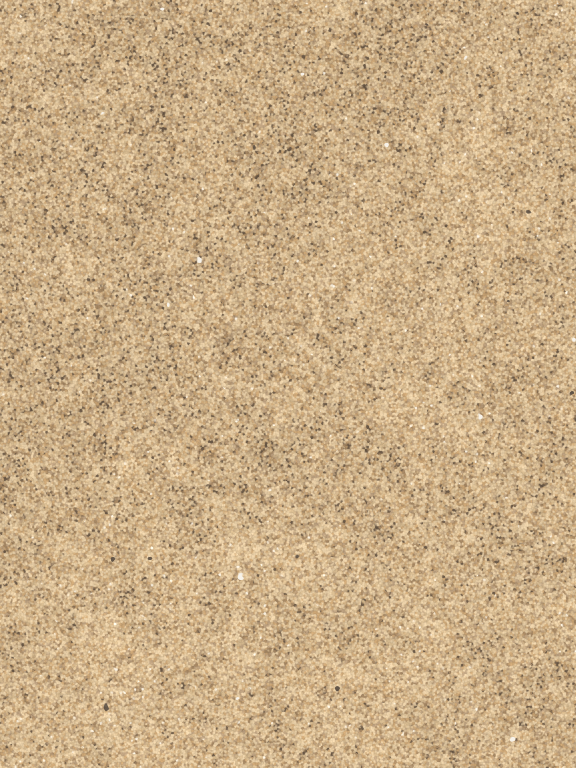
A WebGL 2 fragment shader for this texture:

```glsl
#version 300 es
precision highp float;
// Fine dry sand: a dense jittered field of tiny coloured grains of mixed
// size, blended softly at their borders, with cloudy tone changes over
// larger patches and a thin scatter of white chips and dark specks.

#define GRAIN_ROWS 385.0   // grains along the canvas height
#define GRAIN_SHARPNESS 3.9
#define GRAIN_JITTER 0.05  // brightness change from grain to grain
#define GAP_SHADE 0.14     // darkening away from grain centres
#define PATCH_SORTING 0.32 // how strongly patches gather dark grains
#define PATCH_TONE 0.15    // brightness change of patches
#define SPECK_ROWS 17.0
#define WHITE_CHANCE 0.06
#define DARK_CHANCE 0.05

uniform vec2 u_resolution;
out vec4 fragColor;

// Integer hash giving three values in 0..1 for a cell
vec3 hash3(vec2 cell, uint seed) {
    uvec3 v = uvec3(uvec2(ivec2(cell)), seed) * 1664525u + 1013904u;
    v.x += v.y * v.z;
    v.y += v.z * v.x;
    v.z += v.x * v.y;
    v ^= v >> 16u;
    v.x += v.y * v.z;
    v.y += v.z * v.x;
    v.z += v.x * v.y;
    return vec3(v >> 8u) / 16777216.0;
}

float valueNoise(vec2 p, uint seed) {
    vec2 i = floor(p), f = fract(p);
    f = f * f * (3.0 - 2.0 * f);
    float low = mix(hash3(i, seed).x, hash3(i + vec2(1, 0), seed).x, f.x);
    float high = mix(hash3(i + vec2(0, 1), seed).x, hash3(i + vec2(1, 1), seed).x, f.x);
    return mix(low, high, f.y);
}

// Clouds from broad patches down to small clumps of grains
float patches(vec2 p) {
    return 0.20 * valueNoise(p * 5.0, 11u)
         + 0.16 * valueNoise(p * 13.0 + 3.7, 12u)
         + 0.26 * valueNoise(p * 41.0 + 8.1, 13u)
         + 0.38 * valueNoise(p * 110.0 + 1.3, 14u);
}

// Grain colours ordered from dark minerals to pale quartz
vec3 grainColor(float rank) {
    if (rank < 0.03) return vec3(0.41, 0.34, 0.27);
    if (rank < 0.13) return vec3(0.64, 0.52, 0.38);
    if (rank < 0.26) return vec3(0.73, 0.62, 0.49);
    if (rank < 0.41) return vec3(0.78, 0.635, 0.45);
    if (rank < 0.68) return vec3(0.83, 0.72, 0.555);
    if (rank < 0.992) return vec3(0.90, 0.80, 0.645);
    return vec3(0.99, 0.95, 0.88);
}

// Weighted blend of the nearest grains; dark ones stay small
vec3 sand(vec2 p, float cloud) {
    vec2 q = p * GRAIN_ROWS;
    vec2 base = floor(q);
    vec3 sum = vec3(0.0);
    float total = 0.0, nearest = 4.0;
    for (int y = -1; y <= 1; y++) {
        for (int x = -1; x <= 1; x++) {
            vec2 cell = base + vec2(x, y);
            vec3 place = hash3(cell, 1u);
            vec3 look = hash3(cell, 2u);
            vec2 d = q - cell - place.xy;
            float dist2 = dot(d, d);
            float rank = look.x + PATCH_SORTING * cloud;
            float size = mix(0.4, 2.0, place.z) * mix(0.75, 1.0, step(0.03, rank));
            float weight = size * exp(-GRAIN_SHARPNESS * dist2);
            vec3 color = grainColor(min(rank, 0.991 + step(0.993, look.x) * 0.01));
            sum += weight * color * (1.0 + GRAIN_JITTER * (2.0 * look.y - 1.0));
            total += weight;
            nearest = min(nearest, dist2);
        }
    }
    return sum / total * (1.025 - GAP_SHADE * min(nearest, 0.6));
}

// Sparse irregular chips, one at most in each large cell
vec3 addSpecks(vec3 color, vec2 p) {
    vec2 q = p * SPECK_ROWS;
    vec2 cell = floor(q);
    vec3 place = hash3(cell, 5u);
    vec3 kind = hash3(cell, 6u);
    vec2 d = fract(q) - mix(vec2(0.2), vec2(0.8), place.xy);
    d.y *= mix(0.8, 1.5, kind.y);
    float radius = mix(0.025, 0.065, kind.z * kind.z);
    float wobble = 0.06 * (valueNoise(p * 260.0, 7u) - 0.5);
    float edge = max(0.7 * SPECK_ROWS / u_resolution.y, 0.018);
    float cover = 1.0 - smoothstep(-edge, edge, length(d) + wobble - radius);
    float white = step(place.z, WHITE_CHANCE);
    float dark = step(1.0 - DARK_CHANCE, place.z);
    color = mix(color, vec3(0.97, 0.95, 0.91), cover * white);
    return mix(color, vec3(0.29, 0.25, 0.22), 0.8 * cover * dark);
}

void main() {
    vec2 p = gl_FragCoord.xy / u_resolution.y;
    float cloud = patches(p) - 0.5;
    vec3 color = sand(p, cloud) * (1.0 + PATCH_TONE * cloud);
    fragColor = vec4(addSpecks(color, p), 1.0);
}
```
